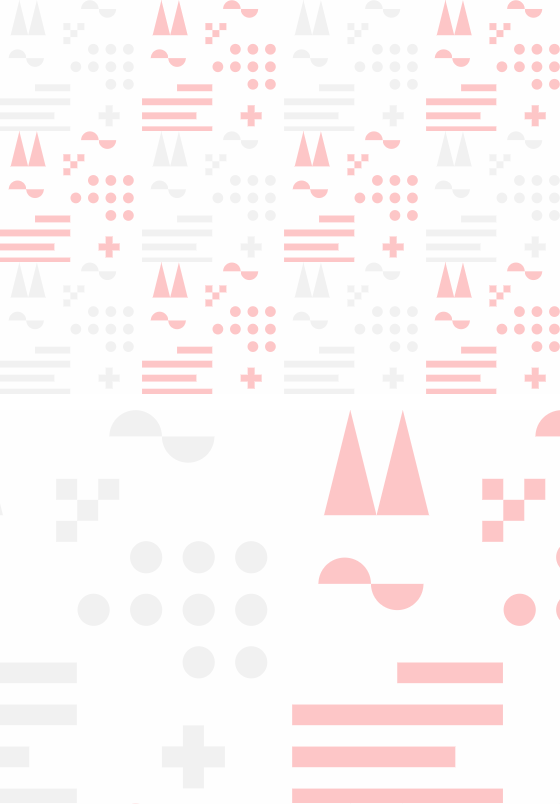
Top, the full canvas; bottom, a detail of the centre.
Write a WebGL 1 fragment shader that draws this pattern.

```glsl
precision highp float;

uniform vec2 u_resolution;

// Lengths are in units of 1/360 of the canvas height.
const float CANVAS_HEIGHT = 360.0;
const vec2 TILE = vec2(129.77, 119.85);

const vec3 PAPER = vec3(0.998);
const vec3 GRAY = vec3(0.945);
const vec3 PINK = vec3(0.992, 0.777, 0.782);

const vec2 PEAKS_TOP = vec2(25.7, 0.1);
const vec2 PEAK_SIZE = vec2(8.0, 32.1);
const vec2 WAVE_HIGH = vec2(90.1, 8.2);
const vec2 WAVE_LOW = vec2(24.0, 53.1);
const float WAVE_RADIUS = 8.0;
const vec2 CHECKER_CENTER = vec2(61.1, 24.3);
const float CHECKER_CELL = 6.4;
const vec2 DOTS_ORIGIN = vec2(69.3, 45.0);
const float DOT_PITCH = 16.0;
const float DOT_RADIUS = 4.9;
const float BAR_TOP = 80.2;
const float BAR_PITCH = 12.8;
const float BAR_HALF = 3.15;
const float BAR_LENGTH = 64.2;
const float BAR_SHORT = 49.7;
const float BAR_INDENT = 32.0;
const vec2 PLUS_CENTER = vec2(99.7, 105.8);
const vec2 PLUS_ARM = vec2(9.6, 3.2);

float box(vec2 p, vec2 halfSize) {
  vec2 d = abs(p) - halfSize;
  return length(max(d, 0.0)) + min(max(d.x, d.y), 0.0);
}

// Two triangles side by side, folded onto one half
float peaks(vec2 p) {
  p -= PEAKS_TOP;
  p.x = abs(abs(p.x) - PEAK_SIZE.x);
  vec2 slopeNormal = normalize(vec2(PEAK_SIZE.y, -PEAK_SIZE.x));
  return max(dot(p, slopeNormal), p.y - PEAK_SIZE.y);
}

// Upper half disc on the left, lower half disc on the right
float wave(vec2 p) {
  float side = p.x < 0.0 ? 1.0 : -1.0;
  float disc = length(vec2(abs(p.x) - WAVE_RADIUS, p.y)) - WAVE_RADIUS;
  return max(disc, p.y * side);
}

// A falling diagonal of cells plus the top left corner
float checker(vec2 p) {
  p -= CHECKER_CENTER;
  vec2 halfCell = vec2(0.5 * CHECKER_CELL);
  float d = box(p, halfCell);
  for (int i = 0; i < 3; i++) {
    vec2 cell = vec2(2.0 - float(i), float(i));
    d = min(d, box(p - cell * CHECKER_CELL, halfCell));
  }
  return d;
}

// Rows of three, four and two dots, aligned on the right
float dots(vec2 p) {
  p = (p - DOTS_ORIGIN) / DOT_PITCH;
  float row = clamp(floor(p.y + 0.5), 0.0, 2.0);
  float firstColumn = row < 0.5 ? 1.0 : (row < 1.5 ? 0.0 : 2.0);
  float column = clamp(floor(p.x + 0.5), firstColumn, 3.0);
  return length(p - vec2(column, row)) * DOT_PITCH - DOT_RADIUS;
}

float bars(vec2 p) {
  float d = 1e3;
  for (int i = 0; i < 4; i++) {
    float left = i == 0 ? BAR_INDENT : 0.0;
    float right = i == 2 ? BAR_SHORT : BAR_LENGTH;
    vec2 center = vec2(0.5 * (left + right), BAR_TOP + BAR_PITCH * float(i));
    d = min(d, box(p - center, vec2(0.5 * (right - left), BAR_HALF)));
  }
  return d;
}

float plus(vec2 p) {
  p -= PLUS_CENTER;
  return min(box(p, PLUS_ARM), box(p, PLUS_ARM.yx));
}

float motif(vec2 p) {
  float d = min(peaks(p), checker(p));
  d = min(d, min(wave(p - WAVE_HIGH), wave(p - WAVE_LOW)));
  d = min(d, min(dots(p), bars(p)));
  return min(d, plus(p));
}

void main() {
  float pixel = CANVAS_HEIGHT / u_resolution.y;

  // Tiles are counted from the top left, with y pointing down
  vec2 p = vec2(gl_FragCoord.x, u_resolution.y - gl_FragCoord.y) * pixel;
  vec2 tile = floor(p / TILE);
  vec2 local = p - tile * TILE;

  // Gray and pink alternate like a chessboard
  vec3 ink = mix(GRAY, PINK, mod(tile.x + tile.y, 2.0));
  float coverage = clamp(0.5 - motif(local) / pixel, 0.0, 1.0);
  gl_FragColor = vec4(mix(PAPER, ink, coverage), 1.0);
}
```
